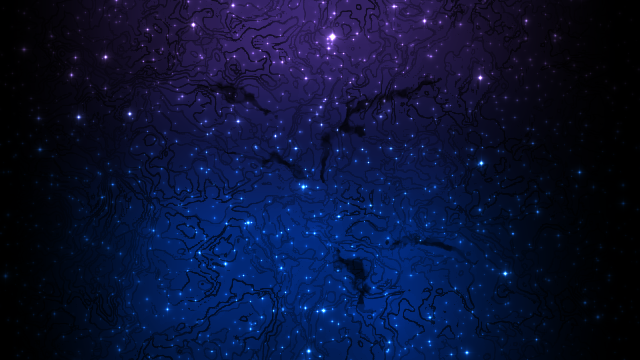
This background is drawn by a Shadertoy shader. Its source:

```glsl
// Night sky: violet-to-blue marbled nebula with dark veins, vignette and glinting stars.

const vec3 VIOLET = vec3(0.18, 0.12, 0.345);
const vec3 INDIGO = vec3(0.06, 0.075, 0.24);
const vec3 BLUE   = vec3(0.008, 0.135, 0.40);
const vec3 LILAC_STAR = vec3(0.68, 0.48, 1.0);
const vec3 AZURE_STAR = vec3(0.08, 0.46, 1.0);

float hash(vec2 p) {
    vec3 q = fract(p.xyx * 0.1031);
    q += dot(q, q.yzx + 33.33);
    return fract((q.x + q.y) * q.z);
}

float noise(vec2 p) {
    vec2 i = floor(p), f = fract(p);
    f = f * f * (3.0 - 2.0 * f);
    return mix(mix(hash(i), hash(i + vec2(1, 0)), f.x),
               mix(hash(i + vec2(0, 1)), hash(i + vec2(1, 1)), f.x), f.y);
}

float fbm(vec2 p) {
    float sum = 0.0, amp = 0.5;
    for (int i = 0; i < 5; i++) {
        sum += amp * noise(p);
        p = mat2(1.6, 1.2, -1.2, 1.6) * p + 7.3;
        amp *= 0.5;
    }
    return sum;
}

// Dark stroke along a segment, tapering at both ends
float vein(vec2 p, vec2 a, vec2 b, float width) {
    vec2 d = b - a, q = p - a;
    float t = clamp(dot(q, d) / dot(d, d), 0.0, 1.0);
    float w = width * (0.35 + 2.6 * t * (1.0 - t));
    return 1.0 - smoothstep(w * 0.3, w, length(q - d * t));
}

float blob(vec2 p, vec2 centre, float radius) {
    vec2 d = (p - centre) / radius;
    return exp(-dot(d, d));
}

// Thin line at whole values of a field; width in canvas heights
float contour(float level, float width) {
    float slope = max(fwidth(level) * iResolution.y, 1.0);
    float dist = (0.5 - abs(fract(level) - 0.5)) / slope;
    return 1.0 - smoothstep(width * 0.2, width, dist);
}

// Core, halo and four-pointed glint
float star(vec2 d, float size) {
    vec2 a = abs(d) / size;
    float core = exp(-dot(a, a));
    float halo = 0.2 * exp(-dot(a, a) * 0.09);
    float glint = exp(-a.x * 0.6 - a.y * 4.0) + exp(-a.y * 0.6 - a.x * 4.0);
    return core + halo + 0.5 * glint;
}

// One scattered layer; each grid cell may hold a star
float starLayer(vec2 p, float cells, float density, float size, float seed) {
    vec2 g = p * cells, base = floor(g);
    float sum = 0.0;
    for (int y = -1; y <= 1; y++)
    for (int x = -1; x <= 1; x++) {
        vec2 id = base + vec2(x, y), key = id + seed;
        vec2 pos = id + vec2(hash(key + 11.7), hash(key + 47.1));
        float bright = hash(key + 83.9);
        float present = step(hash(key), density);
        sum += present * (0.3 + 0.7 * bright) * star((g - pos) / cells, size * (0.6 + 0.6 * bright));
    }
    return sum;
}

vec3 skyColor(float y) {
    vec3 c = mix(BLUE, INDIGO, smoothstep(0.3, 0.66, y));
    c = mix(c, VIOLET, smoothstep(0.58, 0.92, y));
    return c * mix(0.8, 1.0, smoothstep(0.0, 0.16, y));
}

void mainImage(out vec4 fragColor, in vec2 fragCoord) {
    vec2 p = fragCoord / iResolution.y;
    float u = fragCoord.x / iResolution.x;
    p.x = u * 1.7778;

    // Two marbled fields, cut into flat tones with thin outlines
    vec2 warp = vec2(fbm(p * 4.0 + 3.1), fbm(p * 4.0 + 19.4)) - 0.5;
    vec2 ripple = vec2(fbm(p * 13.0 + 31.0), fbm(p * 13.0 + 57.0)) - 0.5;
    float level = fbm(p * 3.2 + warp * 2.4) * 15.0;
    float patches = fbm(p * 2.6 + warp * 1.3 + 41.0) * 9.0;
    float tone = 0.5 * floor(level) / 15.0 + 0.9 * floor(patches) / 9.0;
    float inkFade = smoothstep(0.3, 0.65, noise(p * 7.0 + 71.0));
    float outline = contour(level, 0.0032) * (0.25 + 0.4 * inkFade);
    outline = max(outline, 0.3 * contour(patches, 0.003));

    // Larger glows and the winding, broken dark veins
    vec2 q = p + warp * 0.16 + ripple * 0.13;
    float glow = blob(q, vec2(0.86, 0.38), 0.14) + blob(q, vec2(1.15, 0.30), 0.10)
               + blob(q, vec2(1.13, 0.06), 0.12) + blob(q, vec2(0.92, 0.93), 0.2)
               + 0.7 * blob(q, vec2(0.5, 0.25), 0.25);
    glow = floor(glow * 5.0 + 0.5) / 5.0;
    float veins = vein(q, vec2(0.55, 0.80), vec2(0.74, 0.68), 0.024);
    veins = max(veins, vein(q, vec2(0.96, 0.76), vec2(0.90, 0.50), 0.022));
    veins = max(veins, vein(q, vec2(0.94, 0.68), vec2(1.25, 0.77), 0.022));
    veins = max(veins, vein(q, vec2(0.60, 0.59), vec2(0.84, 0.51), 0.018));
    veins = max(veins, vein(q, vec2(0.95, 0.25), vec2(1.04, 0.08), 0.02));
    veins = max(veins, vein(q, vec2(1.10, 0.32), vec2(1.30, 0.28), 0.016));
    veins *= 0.45 + 0.55 * smoothstep(0.3, 0.6, noise(p * 42.0));

    float sides = smoothstep(0.0, 0.37, u) * (1.0 - smoothstep(0.57, 0.98, u));
    vec3 color = skyColor(p.y) * (0.38 + 0.95 * tone + 0.24 * glow);
    color *= (1.0 - outline) * (1.0 - 0.7 * veins) * sides;

    // Fine dust gathers in the middle; bright stars spread wider
    float dust = exp(-pow(abs(u - 0.48) / 0.33, 2.0)) * (0.7 + 0.3 * smoothstep(1.0, 0.5, p.y));
    float light = 0.75 * dust * starLayer(p, 36.0, 0.46, 0.0021, 5.0);
    light += 0.85 * dust * starLayer(p, 18.0, 0.45, 0.0030, 61.0);
    light += (0.2 + 0.8 * smoothstep(0.0, 0.2, min(u, 1.0 - u))) * starLayer(p, 8.5, 0.5, 0.0045, 137.0);
    vec3 tint = mix(AZURE_STAR, LILAC_STAR, smoothstep(0.52, 0.82, p.y));
    float mainStar = star(p - vec2(0.924, 0.898), 0.0072);
    color += tint * (light + mainStar) + 0.3 * vec3(pow(min(light, 1.3), 3.0)) + 0.5 * mainStar * mainStar;

    fragColor = vec4(clamp(color, 0.0, 1.0), 1.0);
}
```
